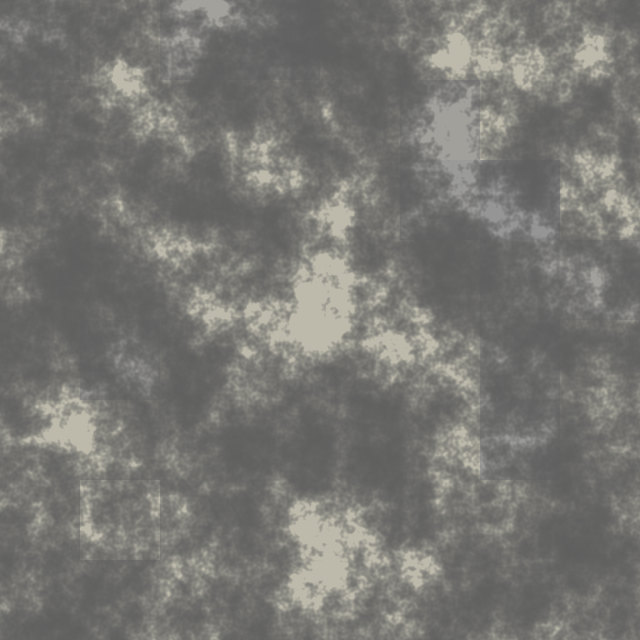
Write a WebGL 1 fragment shader that draws this texture.

```glsl
precision highp float;
// Weathered grey concrete: layered gradient noise, shaped so that pale warm
// speckle rises out of a flat dark ground. A coarse 8 by 8 grid of square
// tiles mutes some patches to cool grey and brightens a few others.

uniform vec2 u_resolution;

float hash(vec2 p) {
  vec3 q = fract(p.xyx * 0.1031);
  q += dot(q, q.yzx + 33.33);
  return fract((q.x + q.y) * q.z);
}

// Dot product of a random unit gradient at a lattice corner with the offset
float cornerSlope(vec2 corner, vec2 offset) {
  float angle = 6.2832 * hash(corner);
  return dot(vec2(cos(angle), sin(angle)), offset);
}

float gradientNoise(vec2 p) {
  vec2 cell = floor(p);
  vec2 f = p - cell;
  vec2 s = f * f * f * (f * (f * 6.0 - 15.0) + 10.0);
  vec2 e = vec2(1.0, 0.0);
  float low = mix(cornerSlope(cell, f), cornerSlope(cell + e, f - e), s.x);
  float high = mix(cornerSlope(cell + e.yx, f - e.yx),
                   cornerSlope(cell + 1.0, f - 1.0), s.x);
  return mix(low, high, s.y);
}

// Cloudy stains from broad patches down to fine grain
float stains(vec2 p) {
  float sum = 0.0;
  float amplitude = 1.0;
  p *= 5.0;
  for (int i = 0; i < 6; i++) {
    sum += amplitude * gradientNoise(p);
    p = p * 2.0 + vec2(17.3, 41.7);
    amplitude *= 0.75;
  }
  return sum;
}

void main() {
  vec2 uv = gl_FragCoord.xy / min(u_resolution.x, u_resolution.y);

  // Per-tile character: cool and muted, or brighter than its neighbours
  vec2 tile = floor(uv * 8.0);
  float cool = step(0.8, hash(tile + 51.0)) * mix(0.6, 1.0, hash(tile + 87.0));
  float bright = step(0.97, hash(tile + 23.0));

  // Exponential response keeps the darks flat and the lights speckled
  float level = 3.4 * stains(uv + 3.0) + 0.8 * bright;
  float paleness = min(0.2 * exp(0.8 * level), 1.0);

  vec3 ground = vec3(0.37, 0.37, 0.37);
  vec3 warmPale = vec3(0.74, 0.73, 0.67);
  vec3 coolPale = vec3(0.57, 0.57, 0.575);
  vec3 pale = mix(warmPale, coolPale, cool);
  gl_FragColor = vec4(mix(ground, pale, paleness), 1.0);
}
```
